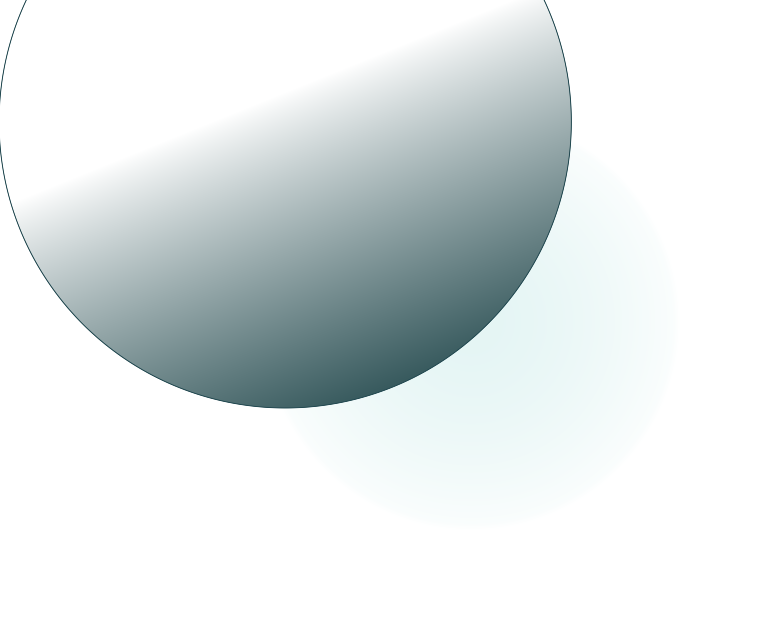
This background is drawn by a WebGL 1 fragment shader. Its source:

```glsl
precision highp float;
// A large outlined disc, cut by the top edge, over a pale mint glow on white.
// The disc fades along a slanted axis from white to deep teal; both shapes
// are distance functions, measured in canvas heights from the lower left.

uniform vec2 u_resolution;

float circleDistance(vec2 p, vec2 center, float radius) {
  return length(p - center) - radius;
}

// Soft glow, fullest at its core, with a faint rim
vec3 addGlow(vec3 color, vec2 p, float pixel) {
  float radius = 0.338;
  float edge = circleDistance(p, vec2(0.760, 0.481), radius);
  float reach = clamp(1.0 + edge / radius, 0.0, 1.0);
  float strength = mix(1.0, 0.16, pow(reach, 1.6));
  strength *= 1.0 - smoothstep(-0.012 - pixel, pixel, edge);
  return mix(color, vec3(0.895, 0.960, 0.957), strength);
}

// White to teal along an axis tilted about 22 degrees from vertical
vec3 discColor(vec2 p) {
  vec2 axis = vec2(0.375, -0.927);
  float along = dot(p - vec2(0.0322, 0.678), axis);
  float fade = pow(clamp(along / 0.506, 0.0, 1.0), 0.87);
  return mix(vec3(1.0), vec3(0.215, 0.350, 0.365), fade);
}

void main() {
  vec2 p = gl_FragCoord.xy / u_resolution.y;
  float pixel = 1.0 / u_resolution.y;
  vec3 color = addGlow(vec3(1.0), p, pixel);

  // Disc fill
  float disc = circleDistance(p, vec2(0.4600, 0.8035), 0.4615);
  float fill = 1.0 - smoothstep(-0.5 * pixel, 0.5 * pixel, disc);
  color = mix(color, discColor(p), fill);

  // Thin outline, with coverage kept when narrower than a pixel
  float width = 0.0017;
  float spread = max(width, pixel);
  float line = 1.0 - smoothstep(0.0, spread, abs(disc));
  color = mix(color, vec3(0.14, 0.29, 0.32), line * min(1.0, width / pixel));

  gl_FragColor = vec4(color, 1.0);
}
```
